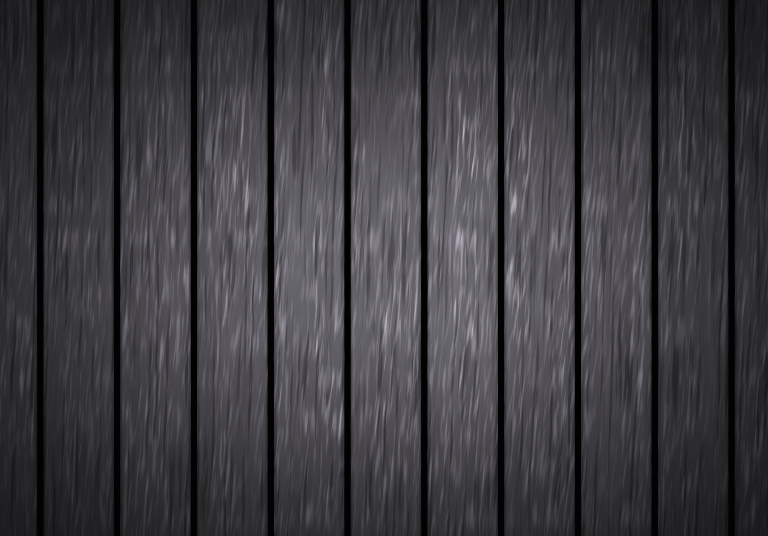
Write a WebGL 2 fragment shader that draws this texture.

```glsl
#version 300 es
precision highp float;
// Dark grey vertical planks split by ten black grooves, under a soft central light.
// Each plank carries its own slanted grain: stretched gradient noise, thresholded
// into pale fibres and thin dark pores whose density drifts along the wood.

uniform vec2 u_resolution;
out vec4 fragColor;

float hash(float n) {
    return fract(sin(n * 91.73) * 4375.85);
}

vec2 gradient(vec2 cell) {
    vec3 q = fract(cell.xyx * vec3(0.1031, 0.1030, 0.0973));
    q += dot(q, q.yzx + 33.33);
    float angle = 6.2832 * fract((q.x + q.y) * q.z);
    return vec2(cos(angle), sin(angle));
}

float gradientNoise(vec2 p) {
    vec2 i = floor(p), f = p - i;
    vec2 w = f * f * f * (f * (f * 6.0 - 15.0) + 10.0);
    vec2 e = vec2(0.0, 1.0);
    float low = mix(dot(gradient(i), f), dot(gradient(i + e.yx), f - e.yx), w.x);
    float high = mix(dot(gradient(i + e), f - e), dot(gradient(i + e.yy), f - e.yy), w.x);
    return mix(low, high, w.y);
}

// Noise stretched along a fibre that leans to the right as it rises
float fibre(vec2 p, float lean, vec2 frequency, float seed) {
    return gradientNoise(vec2(p.x - lean * p.y, p.y) * frequency + seed * vec2(37.0, 53.0));
}

float woodGrain(vec2 p, float plank) {
    float seed = plank + 20.0;
    float lean = 0.045 + 0.035 * hash(seed);
    p.x += 0.0025 * gradientNoise(vec2(p.x * 25.0, p.y * 9.0) + seed * 7.0);

    float density = 0.75 + 0.9 * gradientNoise(vec2(p.x * 32.0, p.y * 3.0) + seed * 11.0);
    density = clamp(density, 0.15, 1.2);

    float pale = 0.0;
    for (int i = 0; i < 3; i++) {
        float k = float(i);
        vec2 frequency = vec2(190.0 + 55.0 * k, 17.0 + 5.0 * k);
        float n = fibre(p, lean + 0.02 * k, frequency, seed + 31.0 * k);
        pale += smoothstep(0.08, 0.52, n) * (0.55 - 0.08 * k);
    }
    float pores = smoothstep(0.05, 0.45, fibre(p, lean * 0.5, vec2(210.0, 7.0), seed + 97.0));
    float bands = gradientNoise(vec2(p.x * 75.0, p.y * 2.0) + seed * 5.0);
    return 0.87 + density * pale * 0.7 - 0.25 * pores + 0.10 * bands;
}

void main() {
    vec2 p = gl_FragCoord.xy / u_resolution.x;
    vec2 centred = 2.0 * gl_FragCoord.xy / u_resolution - 1.0;

    // Ten planks per canvas width; distance is measured from the nearest groove
    float s = p.x * 10.0 - 0.525;
    float plank = floor(s);
    float edge = 0.5 - abs(fract(s) - 0.5);
    edge += 0.004 * gradientNoise(vec2(plank * 9.0, p.y * 45.0));

    // Central light fading to dark corners
    float light = 0.075 + 0.40 * exp(-1.1 * dot(centred, centred));
    light *= 0.95 + 0.10 * hash(plank + 3.0);

    // Shaded plank sides
    float bevel = mix(0.68, 1.0, smoothstep(0.035, 0.09, edge));
    vec3 greyTint = vec3(1.0, 0.975, 1.045);
    vec3 wood = greyTint * light * bevel * woodGrain(p, plank);

    // Black grooves
    float soft = max(5.0 / u_resolution.x, 0.004);
    float face = smoothstep(0.041 - soft, 0.041 + soft, edge);
    vec3 grooveBlack = vec3(0.008, 0.008, 0.012);
    fragColor = vec4(mix(grooveBlack, wood, face), 1.0);
}
```
